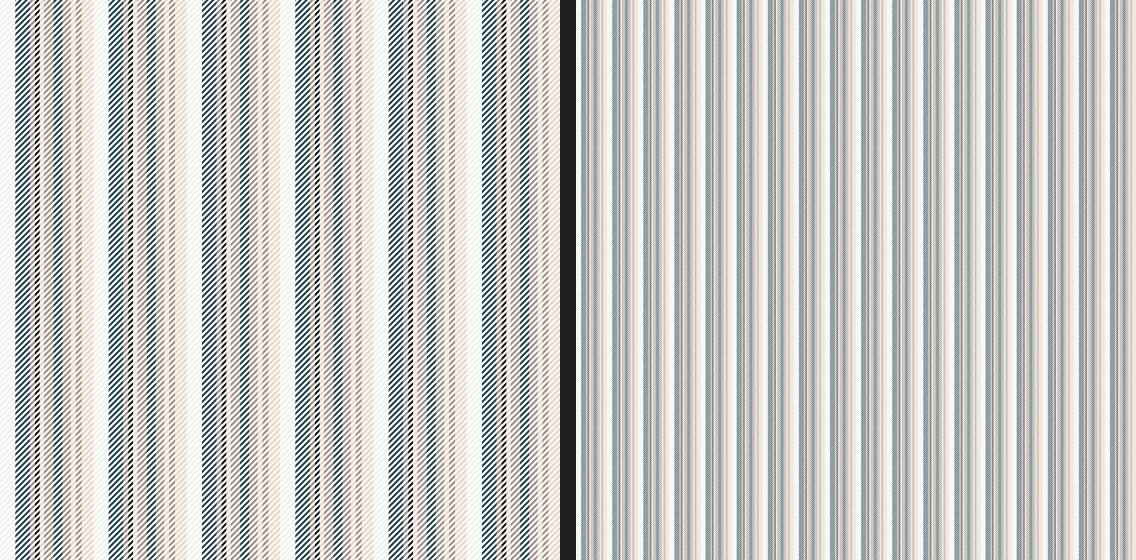
Left: one tile. Right: repeated 3 by 3.
Write a WebGL 1 fragment shader that draws this pattern.

```glsl
precision highp float;

uniform vec2 u_resolution;

#define REPEATS 6.0
#define TWILL_LINES 96.0
#define LINE_SHARE 0.47
#define LINE_PHASE 0.06
#define WHITE_YARN vec3(0.93, 0.94, 0.92)
#define BEIGE_YARN vec3(0.90, 0.84, 0.78)
#define TAUPE_YARN vec3(0.59, 0.55, 0.54)
#define BLUE_YARN vec3(0.10, 0.22, 0.28)
#define BLACK_YARN vec3(0.02, 0.04, 0.08)
#define WHITE_GROUND vec3(0.99, 1.00, 0.98)
#define CREAM_GROUND vec3(0.99, 0.97, 0.94)
#define PALE_GROUND vec3(0.97, 0.98, 0.97)

// Antialiased vertical band between two edges, wrapping over one repeat
float band(float x, float left, float right, float blur) {
  float centre = 0.5 * (left + right);
  float dist = abs(fract(x - centre + 0.5) - 0.5);
  return clamp((0.5 * (right - left) - dist) / blur + 0.5, 0.0, 1.0);
}

// Antialiased diagonal ribs rising to the right
float twill(vec2 uv, float blur) {
  float rib = fract((uv.y - uv.x) * TWILL_LINES + LINE_PHASE);
  return clamp((0.5 * LINE_SHARE - abs(rib - 0.5)) / blur + 0.5, 0.0, 1.0);
}

void dye(inout vec3 yarn, inout vec3 ground, vec3 newYarn, vec3 newGround, float mask) {
  yarn = mix(yarn, newYarn, mask);
  ground = mix(ground, newGround, mask);
}

void main() {
  vec2 uv = gl_FragCoord.xy / u_resolution;
  float x = fract(uv.x * REPEATS);
  float blur = REPEATS / u_resolution.x;

  // Broad stripes
  vec3 yarn = BEIGE_YARN;
  vec3 ground = CREAM_GROUND;
  dye(yarn, ground, WHITE_YARN, WHITE_GROUND, band(x, 0.0, 0.20, blur));
  dye(yarn, ground, TAUPE_YARN, CREAM_GROUND, band(x, 0.25, 0.875, blur));
  dye(yarn, ground, BLUE_YARN, PALE_GROUND, band(x, 0.164, 0.320, blur));

  // Narrow stripes laid over the taupe
  dye(yarn, ground, BEIGE_YARN, CREAM_GROUND, band(x, 0.400, 0.472, blur));
  dye(yarn, ground, BLACK_YARN, PALE_GROUND, band(x, 0.375, 0.425, blur));
  dye(yarn, ground, BLUE_YARN, PALE_GROUND, band(x, 0.573, 0.669, blur));
  dye(yarn, ground, BEIGE_YARN, CREAM_GROUND, band(x, 0.760, 0.812, blur));

  // Weave
  float ribBlur = 1.2 * TWILL_LINES / min(u_resolution.x, u_resolution.y);
  gl_FragColor = vec4(mix(ground, yarn, twill(uv, ribBlur)), 1.0);
}
```
